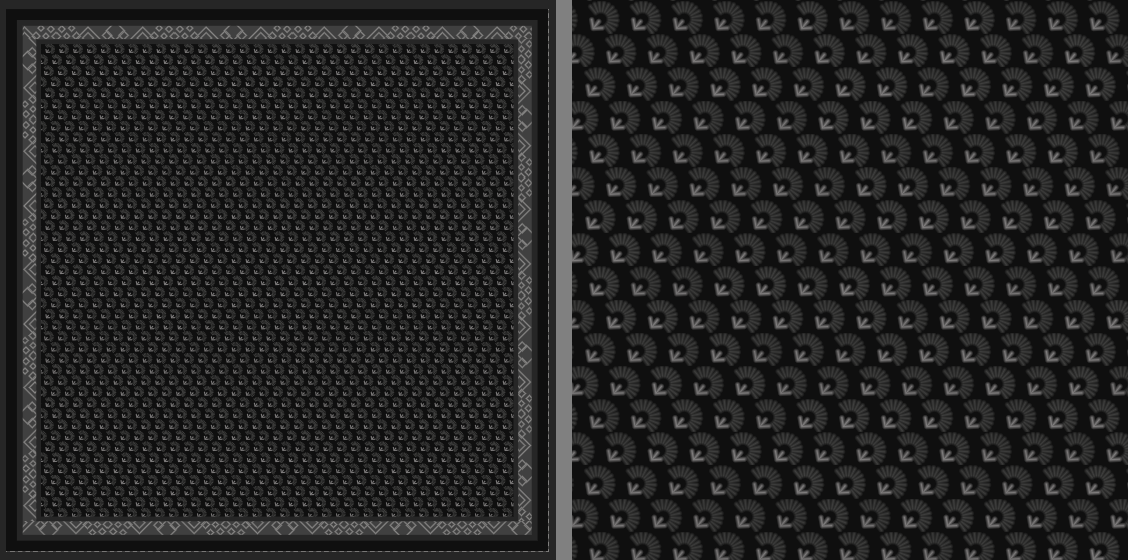
Left, the full canvas; right, a detail of the centre.
A Shadertoy shader for this pattern:

```glsl
// A dark square cloth: staggered rows of small feather fans, each with a pale sprig,
// inside nested plain frames and a grey border of outlined lozenges and chevrons.
// Frames are box distances; the fans and border figures are folded, repeated cells.

// Lengths are in 1/512 of the canvas height, measured from the cloth centre.
const vec2 CLOTH_CENTER = vec2(-0.7, -0.3);
const float CLOTH_HALF = 248.0;
const float FRAME_HALF = 238.0;
const float BORDER_HALF = 232.7;
const float INNER_HALF = 220.3;
const float FIELD_HALF = 216.0;

const vec2 FAN_PITCH = vec2(12.706, 10.11);  // 34 columns, about 43 rows
const float FIRST_ROW = 4.3;                 // first row below the field's top
const float ROW_WOBBLE = 0.6;
const int FAN_RAYS = 12;
const vec2 FAN_CENTER = vec2(0.4, -0.5);
const vec2 FAN_RADII = vec2(2.5, 5.0);
const vec2 FAN_ANGLES = vec2(2.25, -0.95);
const float RAY_HALF_WIDTH = 0.34;
const vec2 SPRIG_BASE = vec2(-1.9, -3.3);
const float SPRIG_LENGTH = 2.7;
const float SPRIG_HALF_WIDTH = 0.36;
const float SOFTNESS = 1.25;                 // edge blur of the woven figures

const float BORDER_PERIOD = 108.0;
const float BORDER_LINE = 0.5;

const vec3 BLACK = vec3(0.06);
const vec3 DARK = vec3(0.15);
const vec3 GREY = vec3(0.25);
const vec3 FAN_GREY = vec3(0.29, 0.29, 0.285);
const vec3 SPRIG_GREY = vec3(0.60, 0.59, 0.59);
const vec3 LINE_GREY = vec3(0.56, 0.555, 0.55);

float hash(vec2 p) {
    vec3 q = fract(vec3(p.xyx) * 0.1031);
    q += dot(q, q.yzx + 33.33);
    return fract((q.x + q.y) * q.z);
}

float segment(vec2 p, vec2 a, vec2 b) {
    vec2 ab = b - a;
    return length(p - a - ab * clamp(dot(p - a, ab) / dot(ab, ab), 0.0, 1.0));
}

float square(vec2 p, float halfSize) {
    return max(abs(p.x), abs(p.y)) - halfSize;
}

float lozengeLine(vec2 p, float radius) {
    return abs(abs(p.x) + abs(p.y) - radius) * 0.7071;
}

float cover(float d, float width) {
    return clamp(0.5 - d / width, 0.0, 1.0);
}

// Staggered fans; alternate offset rows lean slightly left and right
vec3 fanField(vec2 p, float blur) {
    float row = floor((FIELD_HALF - FIRST_ROW - p.y) / FAN_PITCH.y + 0.5);
    float shift = 0.5 * FAN_PITCH.x * mod(row, 2.0);
    shift += ROW_WOBBLE * (step(mod(row, 4.0), 1.5) * 2.0 - 1.0);
    float x = p.x + FIELD_HALF - shift;
    float column = floor(x / FAN_PITCH.x);
    vec2 q = vec2(x - (column + 0.5) * FAN_PITCH.x,
                  p.y - FIELD_HALF + FIRST_ROW + row * FAN_PITCH.y);

    float fan = 1e3;
    for (int i = 0; i < FAN_RAYS; i++) {
        float angle = mix(FAN_ANGLES.x, FAN_ANGLES.y, float(i) / float(FAN_RAYS - 1));
        vec2 dir = vec2(cos(angle), sin(angle));
        fan = min(fan, segment(q - FAN_CENTER, dir * FAN_RADII.x, dir * FAN_RADII.y));
    }
    float sprig = 1e3;
    for (int i = 0; i < 3; i++) {
        float angle = 1.75 - 0.85 * float(i);
        vec2 tip = SPRIG_BASE + SPRIG_LENGTH * vec2(cos(angle), sin(angle));
        sprig = min(sprig, segment(q, SPRIG_BASE, tip));
    }
    float wear = 0.96 + 0.08 * hash(vec2(column, row));
    vec3 color = mix(BLACK, FAN_GREY * wear, cover(fan - RAY_HALF_WIDTH, blur));
    return mix(color, SPRIG_GREY * wear, cover(sprig - SPRIG_HALF_WIDTH, blur));
}

// Border figures, mirrored along the strip: s runs along it, t across it
float borderLines(float s, float t) {
    vec2 q = vec2(abs(mod(s + 0.5 * BORDER_PERIOD, BORDER_PERIOD) - 0.5 * BORDER_PERIOD), t);
    float d = lozengeLine(q - vec2(0.0, 1.5), 8.5);
    d = min(d, lozengeLine(q - vec2(7.5, -2.5), 4.2));
    float fromPeak = abs(q.x - 25.0);
    float chevron = max(abs(q.y - 5.0 + fromPeak) * 0.7071, fromPeak - 12.0);
    d = min(d, chevron);
    d = min(d, lozengeLine(q - vec2(25.0, -5.0), 5.0));
    for (int i = 0; i < 5; i++) {
        float n = float(i);
        float side = mod(n, 2.0) * 2.0 - 1.0;
        vec2 center = vec2(35.5 + 4.5 * n, side * mix(1.5, 4.5, hash(vec2(n, 7.0))));
        d = min(d, lozengeLine(q - center, mix(2.3, 4.0, hash(vec2(n, 3.0)))));
    }
    return d;
}

void mainImage(out vec4 fragColor, in vec2 fragCoord) {
    float pixel = 512.0 / iResolution.y;
    float blur = max(pixel, SOFTNESS);
    vec2 p = (fragCoord - 0.5 * iResolution.xy) * pixel - CLOTH_CENTER;

    // Each side of the border has its own phase
    bool horizontal = abs(p.y) > INNER_HALF;
    vec2 strip = horizontal
        ? vec2(p.x + (p.y > 0.0 ? 40.0 : -7.0), abs(p.y))
        : vec2(p.y + (p.x > 0.0 ? -40.0 : 15.0), abs(p.x));
    float across = strip.y - 0.5 * (INNER_HALF + BORDER_HALF);
    float lines = borderLines(strip.x, across);
    vec3 border = mix(GREY, LINE_GREY, cover(lines - BORDER_LINE, blur));

    // Nested frames, outermost first
    vec3 color = mix(DARK, BLACK, cover(square(p, CLOTH_HALF), pixel));
    color = mix(color, DARK, cover(square(p, FRAME_HALF), pixel));
    color = mix(color, border, cover(square(p, BORDER_HALF), pixel));
    color = mix(color, DARK, cover(square(p, INNER_HALF), pixel));
    color = mix(color, fanField(p, blur), cover(square(p, FIELD_HALF), pixel));

    // Faint stitched edge along the right and bottom
    float edge = abs(max(p.x, -p.y) - CLOTH_HALF) - 0.35;
    edge = max(edge, max(-p.x, p.y) - CLOTH_HALF);
    float stitch = 0.4 + 0.6 * smoothstep(0.3, 0.5, abs(fract((p.x + p.y) / 7.0) - 0.5) * 2.0);
    color = mix(color, LINE_GREY, cover(edge, pixel) * stitch);

    fragColor = vec4(color, 1.0);
}
```
